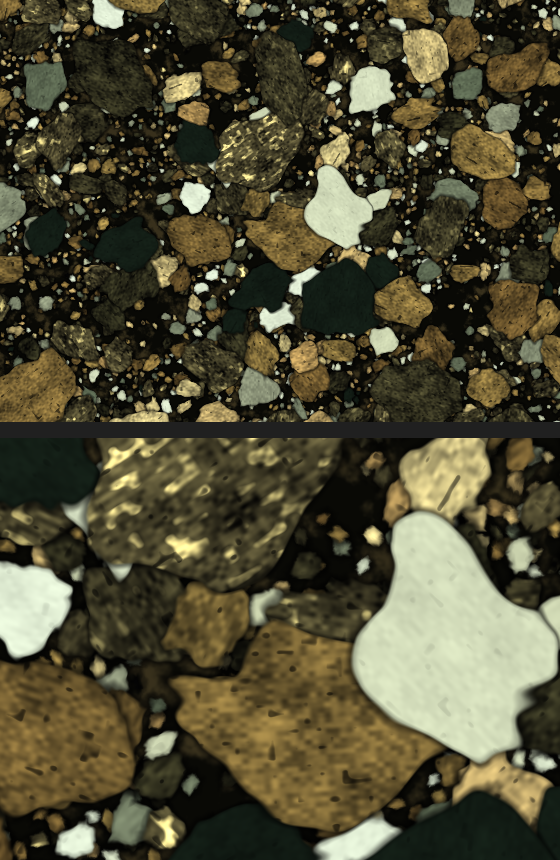
Top: the whole. Bottom: its middle third, enlarged.
Write a Shadertoy shader that draws this texture.

```glsl
// Thin section of sandstone: angular brown, grey and pale grains in a dark speckled matrix.

float hash(vec2 p) {
    vec3 h = fract(p.xyx * 0.1031);
    h += dot(h, h.yzx + 33.33);
    return fract((h.x + h.y) * h.z);
}

float noise(vec2 p) {
    vec2 i = floor(p), f = fract(p);
    f = f * f * (3.0 - 2.0 * f);
    return mix(mix(hash(i), hash(i + vec2(1, 0)), f.x),
               mix(hash(i + vec2(0, 1)), hash(i + vec2(1, 1)), f.x), f.y);
}

float fbm(vec2 p) {
    float sum = 0.0, amp = 0.53;
    for (int i = 0; i < 4; i++) {
        sum += amp * noise(p);
        p = mat2(1.6, 1.2, -1.2, 1.6) * p + 7.3;
        amp *= 0.5;
    }
    return sum;
}

mat2 rotate(float a) {
    return mat2(cos(a), sin(a), -sin(a), cos(a));
}

// Irregular polygon of about unit radius, with softened corners and a wavy rim
float grainShape(vec2 q, float seed) {
    q += 0.32 * (vec2(noise(q * 1.7 + seed), noise(q * 1.7 + seed + 40.0)) - 0.5);
    float sum = 0.0;
    for (float i = 0.0; i < 7.0; i++) {
        float a = (i + 0.7 * hash(vec2(i, seed))) * 0.8976;
        float reach = mix(0.65, 1.08, hash(vec2(seed, i + 9.0)));
        sum += exp(min(13.0 * (dot(q, vec2(cos(a), sin(a))) - reach), 60.0));
    }
    return log(sum) / 13.0 + 0.13 * (noise(q * 5.0 + seed) - 0.5);
}

// Mineral colour by kind (0 dark to 1 pale), mottled along the grain's own axes
vec3 mineral(float kind, vec2 g, float seed) {
    float cloud = fbm(g * 32.0 + seed) - 0.5;
    float grit = noise(g * 210.0 + seed) - 0.5;
    float tint = hash(vec2(seed, 3.7));
    vec3 col;
    float mottle = 1.0;
    if (kind < 0.06) {
        col = vec3(0.07, 0.11, 0.08);
        mottle = 0.4;
    } else if (kind < 0.46) {
        col = mix(vec3(0.13, 0.13, 0.08), vec3(0.27, 0.25, 0.16), tint);
        float flecks = smoothstep(0.62, 0.88, noise(g * 105.0 + seed));
        col += flecks * vec3(0.42, 0.39, 0.25) * tint * tint;
        mottle = 1.7;
    } else if (kind < 0.70) {
        col = mix(vec3(0.37, 0.29, 0.15), vec3(0.53, 0.45, 0.24), tint);
    } else if (kind < 0.82) {
        col = mix(vec3(0.65, 0.53, 0.31), vec3(0.75, 0.70, 0.48), tint);
        mottle = 0.8;
    } else if (kind < 0.91) {
        col = mix(vec3(0.35, 0.40, 0.31), vec3(0.57, 0.60, 0.49), tint);
        mottle = 0.4;
    } else {
        col = mix(vec3(0.79, 0.82, 0.67), vec3(0.90, 0.95, 0.85), tint);
        mottle = 0.13;
    }
    float pores = smoothstep(0.18, 0.04, noise(g * 125.0 - seed)) * min(mottle, 1.0);
    col *= 1.0 + mottle * (1.1 * cloud + 0.55 * grit);
    return max(col * (1.0 - 0.55 * pores), 0.015);
}

// Paints one size class of scattered grains over the colour below
vec3 grainLayer(vec3 col, vec2 p, float cell, float density, float brightness, float patchy, float layer) {
    vec2 home = floor(p / cell);
    for (int y = -1; y <= 1; y++)
    for (int x = -1; x <= 1; x++) {
        vec2 id = home + vec2(x, y);
        vec2 key = id + layer * 57.0;
        vec2 centre = (id + 0.5 + 0.6 * (vec2(hash(key + 1.3), hash(key + 5.9)) - 0.5)) * cell;
        float chance = density * mix(1.0, smoothstep(0.2, 0.65, noise(centre * 8.0 + 4.0)), patchy);
        if (hash(key + 17.1) > chance) continue;

        float seed = 90.0 * hash(key + 23.7);
        float radius = cell * mix(0.32, 0.59, hash(key + 31.3));
        float stretch = mix(1.0, 1.28, hash(key + 43.9));
        vec2 g = rotate(6.283 * hash(key + 51.1)) * (p - centre);
        float d = radius * grainShape(g / (radius * vec2(stretch, 1.0 / stretch)), seed);
        if (d > 0.008) continue;

        // Dark seam around the grain, then the grain itself
        col *= mix(0.45, 1.0, smoothstep(0.0, 0.007, d));
        float kind = pow(hash(key + 67.7), brightness);
        vec3 face = mineral(kind, g * vec2(0.85, 1.15), seed);
        face *= mix(1.0, 0.72, smoothstep(-0.005, 0.0, d));
        col = mix(col, face, smoothstep(0.0016, -0.0016, d));
    }
    return col;
}

void mainImage(out vec4 fragColor, in vec2 fragCoord) {
    vec2 p = fragCoord / iResolution.y + 3.0;

    // Black matrix with faint brown clouds
    vec3 col = mix(vec3(0.035, 0.035, 0.02), vec3(0.22, 0.19, 0.11),
                   smoothstep(0.48, 0.8, fbm(p * 45.0)));

    // Specks, chips, middling grains and large grains
    col = grainLayer(col, p, 0.015, 0.50, 0.55, 0.8, 1.0);
    col = grainLayer(col, p + 0.007, 0.036, 0.46, 0.60, 0.6, 2.0);
    col = grainLayer(col, p, 0.092, 0.62, 0.95, 0.2, 3.0);
    col = grainLayer(col, p, 0.178, 0.68, 1.0, 0.0, 4.0);

    fragColor = vec4(clamp(col, 0.0, 1.0), 1.0);
}
```
